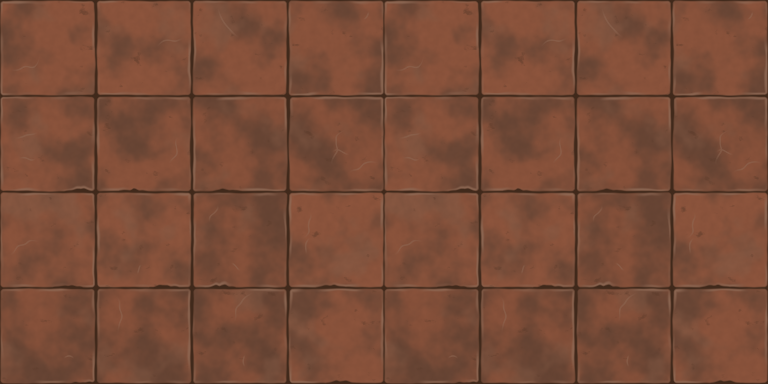
A Shadertoy shader for this texture:

```glsl
#define TILES vec2(8.0, 4.0)
#define PERIOD 4.0
#define CLAY vec3(0.530, 0.318, 0.228)
#define UMBER vec3(0.405, 0.268, 0.203)
#define DUSTY vec3(0.495, 0.335, 0.255)
#define SHADE vec3(0.350, 0.225, 0.160)
#define WORN vec3(0.560, 0.415, 0.335)
#define GROUT vec3(0.250, 0.160, 0.105)
#define GAP vec2(0.011, 0.007)
#define SEAM_GAP 0.004
#define CORNER 0.035
#define SCRATCHES 3

vec2 hash2(vec2 p) {
    vec3 q = fract(p.xyx * vec3(0.1031, 0.1030, 0.0973));
    q += dot(q, q.yzx + 33.33);
    return fract((q.xx + q.yz) * q.zy);
}

// Gradient noise, roughly -0.7 to 0.7
float corner(vec2 i, vec2 f, vec2 o) {
    float a = 6.2832 * hash2(i + o).x;
    return dot(vec2(cos(a), sin(a)), f - o);
}

float noise(vec2 p) {
    vec2 i = floor(p), f = p - i;
    vec2 u = f * f * f * (f * (f * 6.0 - 15.0) + 10.0);
    return mix(mix(corner(i, f, vec2(0, 0)), corner(i, f, vec2(1, 0)), u.x),
               mix(corner(i, f, vec2(0, 1)), corner(i, f, vec2(1, 1)), u.x), u.y);
}

float fbm(vec2 p) {
    float sum = 0.0, amp = 0.6;
    for (int i = 0; i < 4; i++) {
        sum += amp * noise(p);
        p = mat2(1.6, 1.2, -1.2, 1.6) * p + 7.3;
        amp *= 0.5;
    }
    return sum;
}

// Signed distance to the worn tile outline, negative inside
float tileEdge(vec2 local, vec2 cell, vec2 seed) {
    vec2 gap = GAP * (1.0 + 1.3 * noise(local * 3.0 + seed));
    float line = mod(cell.x + step(0.5, local.x), PERIOD);
    if (line < 0.5) gap.x = SEAM_GAP;

    // A shallow chip broken out of the lower edge
    vec2 h = hash2(cell + 61.0);
    float bump = max(0.0, 1.0 - abs(local.x - mix(0.2, 0.9, h.x)) / 0.16);
    float chip = bump * (0.7 + noise(local.xx * 10.0 + seed)) * 0.034 * step(0.45, h.y);
    gap.y += chip * step(local.y, 0.5);

    gap += 0.005 * noise(local * 9.0 + seed);
    vec2 q = abs(local - 0.5) - (0.5 - gap - CORNER);
    return length(max(q, 0.0)) + min(max(q.x, q.y), 0.0) - CORNER;
}

// Thin curved scratches, some of them missing
float scratches(vec2 local, vec2 cell, vec2 seed, float px) {
    float mask = 0.0;
    for (int i = 0; i < SCRATCHES; i++) {
        vec2 id = cell + 13.0 * float(i + 1);
        vec2 shape = hash2(id + 5.0);
        vec2 d = local - mix(vec2(0.15), vec2(0.85), hash2(id));
        float a = 6.2832 * shape.x, reach = mix(0.05, 0.22, shape.y);
        d = mat2(cos(a), -sin(a), sin(a), cos(a)) * d;
        float bend = 0.07 * noise(vec2(d.x * 7.0, float(i)) + seed) + 1.2 * d.x * d.x;
        float taper = 1.0 - smoothstep(0.3, 1.0, abs(d.x) / reach);
        float stroke = 1.0 - smoothstep(0.002, 0.004 + px, abs(d.y - bend));
        mask = max(mask, stroke * taper * step(0.6, hash2(id + 9.0).x));
    }
    return mask;
}

void mainImage(out vec4 fragColor, in vec2 fragCoord) {
    vec2 p = fragCoord / iResolution.xy * TILES;
    float px = TILES.y / iResolution.y;
    vec2 cell = vec2(mod(floor(p.x), PERIOD), floor(p.y));
    vec2 local = fract(p);
    vec2 seed = 50.0 * hash2(cell + 3.0);

    // Fired clay: broad stains, dust, a tone per tile and fine grain
    float tone = hash2(cell + 29.0).x - 0.5;
    float stain = fbm(local * 1.9 + seed) + 0.22 * tone + 0.04;
    vec3 color = mix(UMBER, CLAY, smoothstep(-0.30, 0.24, stain));
    float dust = fbm(local * 1.6 + seed + 19.0);
    color = mix(color, DUSTY, 0.6 * smoothstep(0.08, 0.34, dust));
    color *= 1.0 + 0.05 * tone + 0.06 * fbm(local * 11.0 + seed);

    // Small dark smudges and pale scratches
    float smudge = smoothstep(0.26, 0.50, fbm(local * vec2(6.0, 8.0) + seed + 31.0));
    color = mix(color, SHADE, 0.5 * smudge);
    color = mix(color, WORN, 0.45 * scratches(local, cell, seed, px));

    // Rubbed rim, broken up along the edge
    float edge = tileEdge(local, cell, seed);
    float rimWidth = 0.028 + 0.024 * noise(local * 5.0 + seed + 11.0);
    float rim = smoothstep(-rimWidth - px, -0.4 * rimWidth, edge);
    float patchy = smoothstep(-0.20, 0.35, noise(local * 3.0 + seed + 41.0));
    color = mix(color, WORN, rim * mix(0.05, 0.85, patchy));

    // Soft shadow beside the joint, then the joint itself
    color = mix(color, SHADE, 0.6 * smoothstep(-0.016, 0.0, edge));
    color = mix(color, GROUT, smoothstep(-0.7 * px, 0.7 * px, edge));
    fragColor = vec4(color, 1.0);
}
```
